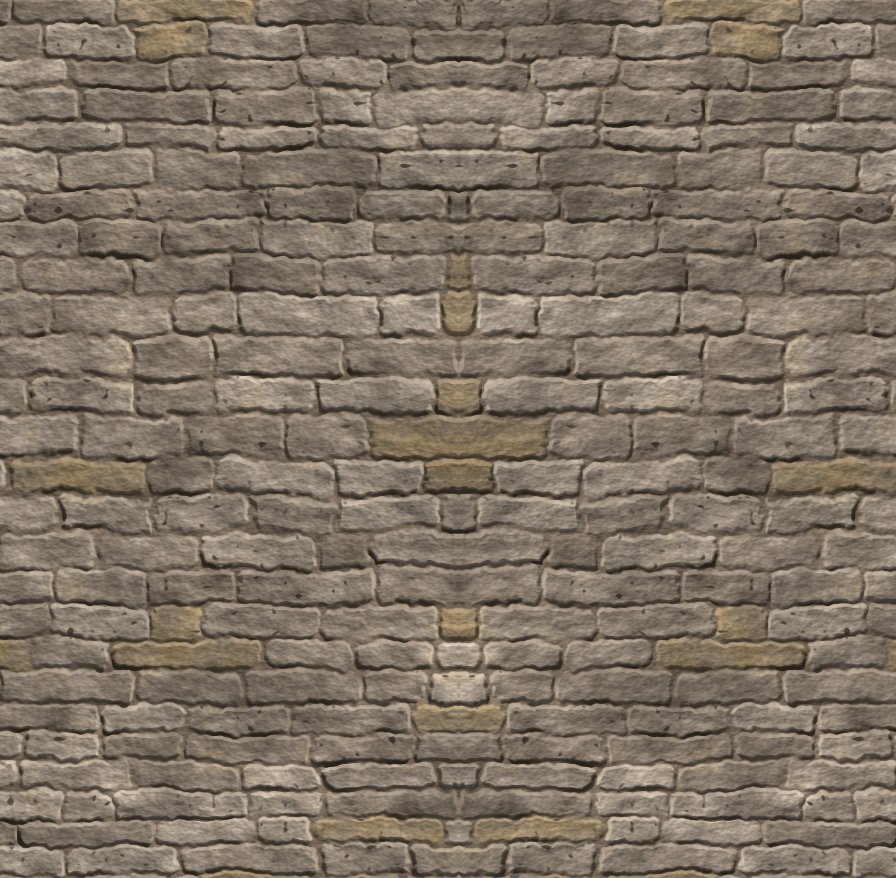
Reproduce this texture procedurally as a WebGL 1 fragment shader.

```glsl
precision highp float;
// Weathered coursed-stone wall, mirrored about a vertical axis near the middle.
// Jittered courses and joints give ragged rounded boxes; gradient noise roughens
// a height field that is lit from above, with broken shadow in the joints.
uniform vec2 u_resolution;

const float PI = 3.14159;
const float HEIGHT = 0.98;          // wall height in canvas widths
const float AXIS = 0.512;           // mirror axis
const float ROWS = 26.0;
const float ROW_JITTER = 0.24;
const float STONE_LENGTH = 0.117;
const float JOINT_JITTER = 0.62;
const float HALF_GAP = 0.0012;
const float STONE_RISE = 0.0050;
const float ROUGHNESS = 0.0064;
const float RELIEF = 0.52;
const float OCHRE_SHARE = 0.11;
const float WEATHERING = 0.22;      // broad light and dark drifts
const vec2 LIGHT = vec2(-0.45, 0.89);

const vec3 STONE_DARK = vec3(0.415, 0.37, 0.325);
const vec3 STONE_LIGHT = vec3(0.625, 0.58, 0.525);
const vec3 OCHRE = vec3(0.53, 0.455, 0.335);
const vec3 MORTAR = vec3(0.45, 0.395, 0.335);
const vec3 CREVICE = vec3(0.15, 0.13, 0.10);

struct Stone { vec2 id; float dist; };

float hash(vec2 c) {
  vec3 p = fract(c.xyx * 0.1031);
  p += dot(p, p.yzx + 33.33);
  return fract((p.x + p.y) * p.z);
}

float corner(vec2 cell, vec2 offset) {
  float angle = 2.0 * PI * hash(cell);
  return dot(vec2(cos(angle), sin(angle)), offset);
}

float gradientNoise(vec2 p) {
  vec2 i = floor(p), f = fract(p);
  vec2 s = f * f * f * (f * (f * 6.0 - 15.0) + 10.0);
  vec2 e = vec2(1.0, 0.0);
  return mix(mix(corner(i, f), corner(i + e, f - e), s.x),
             mix(corner(i + e.yx, f - e.yx), corner(i + 1.0, f - 1.0), s.x), s.y);
}

vec2 noisePair(vec2 p) { return vec2(gradientNoise(p), gradientNoise(p + 40.0)); }

float fbm(vec2 p) {
  float sum = 0.0, amp = 0.5;
  for (int i = 0; i < 4; i++) {
    sum += amp * gradientNoise(p);
    p = mat2(1.6, 1.2, -1.2, 1.6) * p + 17.3;
    amp *= 0.53;
  }
  return sum;
}

float rowEdge(float row) { return row + ROW_JITTER * hash(vec2(row, 7.0)); }
float jointEdge(float k, float row) { return k + JOINT_JITTER * hash(vec2(k + 31.0, row * 3.0)); }

// Stone under p and the signed distance to its ragged outline
Stone findStone(vec2 p) {
  p += 0.0085 * noisePair(p * 10.0) + 0.0056 * noisePair(p * 42.0 + 7.0)
     + 0.0030 * noisePair(p * 105.0 + 3.0);
  // Courses are lower at the foot and the top than in the middle
  float y = p.y / HEIGHT;
  float v = ROWS * y + 0.68 * sin(2.0 * PI * y) + 0.5 * sin(PI * y);
  float row = floor(v);
  row -= step(v, rowEdge(row));
  float u = p.x / STONE_LENGTH + 5.0 * hash(vec2(row, 19.0));
  float k = floor(u);
  k -= step(u, jointEdge(k, row));

  vec2 lo = vec2(jointEdge(k, row), rowEdge(row));
  vec2 hi = vec2(jointEdge(k + 1.0, row), rowEdge(row + 1.0));
  vec2 cell = vec2(STONE_LENGTH, HEIGHT / ROWS);
  vec2 id = vec2(k + 50.0, row + 3.0);
  float gap = HALF_GAP * (0.6 + 1.6 * hash(id + 5.0));
  float radius = mix(0.004, 0.012, hash(id + 71.0));
  vec2 d = abs((vec2(u, v) - 0.5 * (lo + hi)) * cell) - 0.5 * (hi - lo) * cell + gap + radius;
  return Stone(id, length(max(d, 0.0)) + min(max(d.x, d.y), 0.0) - radius);
}

float surfaceHeight(vec2 p) {
  Stone stone = findStone(p);
  float rise = smoothstep(0.0014, -0.0044, stone.dist);
  // Worn places sink level with the mortar, so the joints fade there
  float proud = 0.5 + 0.6 * hash(stone.id + 13.0) + 1.1 * gradientNoise(p * vec2(20.0, 27.0) + 33.0);
  return STONE_RISE * clamp(proud, 0.08, 1.5) * rise + ROUGHNESS * fbm(p * vec2(27.0, 42.0));
}

void main() {
  vec2 uv = gl_FragCoord.xy / u_resolution;
  vec2 p = vec2(abs(uv.x - AXIS), uv.y * HEIGHT);
  Stone stone = findStone(p);
  float tone = hash(stone.id), kind = hash(stone.id + 91.0);

  // Stone colour with stains and fine grain
  float stain = gradientNoise(p * 20.0 + 9.0);
  float blotch = gradientNoise(p * vec2(42.0, 60.0) + 15.0);
  float grain = gradientNoise(p * 180.0) + 0.7 * gradientNoise(p * 95.0 + 3.0);
  vec3 face = mix(STONE_DARK, STONE_LIGHT, clamp(0.24 + 0.56 * tone + 0.55 * stain + 0.4 * blotch, 0.0, 1.0));
  float ochre = step(1.0 - OCHRE_SHARE, kind) * (0.65 + 0.7 * stain + 0.4 * blotch);
  face = mix(face, OCHRE, clamp(ochre + 0.35 * smoothstep(0.15, 0.6, stain), 0.0, 0.9));
  float onStone = smoothstep(0.0016, -0.0018, stone.dist);
  float drift = gradientNoise(p * 6.0 + 21.0) + 0.6 * gradientNoise(p * 12.0 + 51.0);
  vec3 color = mix(MORTAR, face, onStone) * (1.0 + 0.12 * grain + WEATHERING * drift);

  // Relief lighting and broken shadow thrown by the stone above
  float h = surfaceHeight(p);
  float slope = (h - surfaceHeight(p + 0.0016 * LIGHT)) / 0.0016;
  color *= clamp(1.0 + RELIEF * slope, 0.6, 1.27);
  float shadow = smoothstep(0.0013, 0.0046, surfaceHeight(p + 0.0055 * LIGHT) - h);
  float depth = smoothstep(-0.3, 0.4, gradientNoise(p * vec2(19.0, 27.0) + 60.0));
  color = mix(color, CREVICE, shadow * mix(0.15, 1.0, depth));

  // Sparse pits on some stones
  float pits = smoothstep(0.36, 0.52, gradientNoise(p * vec2(75.0, 100.0) + 25.0));
  color = mix(color, CREVICE, 0.7 * pits * onStone * smoothstep(0.35, 0.8, hash(stone.id + 47.0)));
  gl_FragColor = vec4(color, 1.0);
}
```
